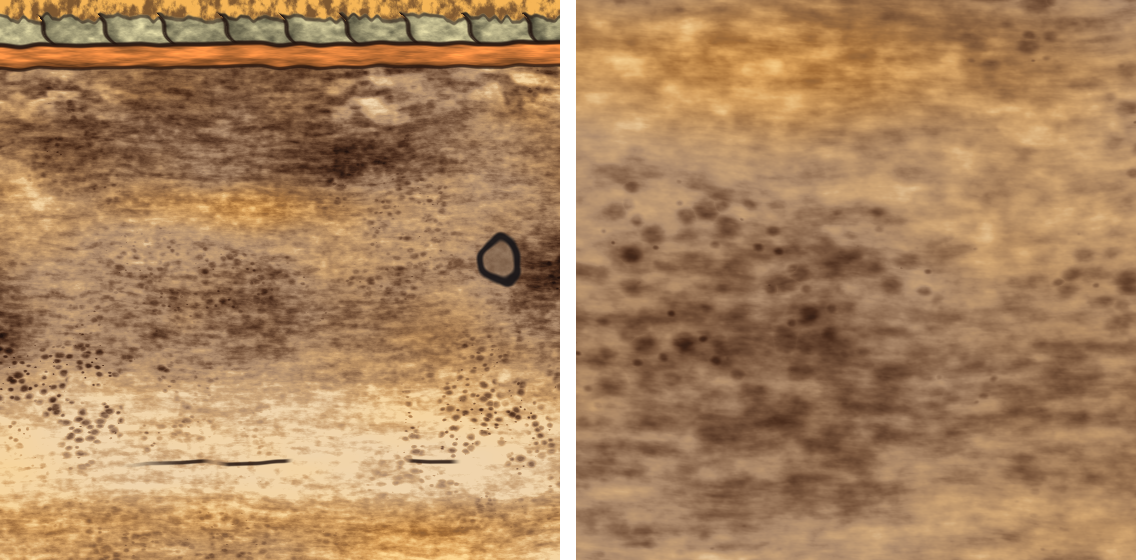
Left, the full canvas; right, a detail of the centre.
This texture is drawn by a Shadertoy shader. Its source:

```glsl
// Weathered timber board under a carved rope moulding and an orange bead.
// Broad stains and stretched noise give a tone that a wood ramp colours;
// cellular pits, a knot and a long crack are laid over it.
#define GRAIN 0.60         // contrast of the fibres
#define STAIN 0.32         // contrast of the cloudy stains
#define PITS 0.55          // depth of the dark pits
#define BOARD_TOP 0.877    // upper edge of the board
#define BEAD_TOP 0.918     // upper edge of the orange bead
#define ROPE_TOP 0.982     // upper edge of the rope
#define STRAND 0.108       // width of one rope strand
#define KNOT vec2(0.893, 0.535)
#define KNOT_RADIUS 0.036

const vec3 INK = vec3(0.13, 0.07, 0.05);
const vec3 DARK = vec3(0.30, 0.18, 0.11);
const vec3 BROWN = vec3(0.49, 0.35, 0.24);
const vec3 BEIGE = vec3(0.69, 0.55, 0.41);
const vec3 OCHRE = vec3(0.62, 0.43, 0.24);
const vec3 TAN = vec3(0.84, 0.65, 0.42);
const vec3 CREAM = vec3(0.96, 0.85, 0.66);
const vec3 SAGE = vec3(0.70, 0.67, 0.51);
const vec3 ORANGE = vec3(0.82, 0.48, 0.23);
const vec3 GOLD = vec3(0.96, 0.71, 0.34);

vec2 hash2(vec2 p) {
    vec3 q = fract(p.xyx * vec3(0.1031, 0.1030, 0.0973));
    q += dot(q, q.yzx + 33.33);
    return fract((q.xx + q.yz) * q.zy);
}

float noise(vec2 p) {
    vec2 i = floor(p), f = fract(p);
    f = f * f * (3.0 - 2.0 * f);
    float low = mix(hash2(i).x, hash2(i + vec2(1, 0)).x, f.x);
    float high = mix(hash2(i + vec2(0, 1)).x, hash2(i + vec2(1, 1)).x, f.x);
    return mix(low, high, f.y);
}

float fbm(vec2 p) {
    float sum = 0.0, amp = 0.53;
    for (int i = 0; i < 4; i++) {
        sum += amp * noise(p);
        p = mat2(1.9, 0.25, -0.25, 2.1) * p + 17.3;
        amp *= 0.5;
    }
    return sum;
}

// Cellular flecks: each cell holds one spot of random size
float flecks(vec2 p) {
    vec2 cell = floor(p);
    float cover = 0.0;
    for (int y = -1; y <= 1; y++)
    for (int x = -1; x <= 1; x++) {
        vec2 id = cell + vec2(x, y), h = hash2(id);
        float size = 0.65 * hash2(id + 71.7).y;
        cover = max(cover, 1.0 - smoothstep(size * 0.3, size + 0.1, length(id + h - p)));
    }
    return cover;
}

float blob(vec2 p, vec2 centre, vec2 radius) {
    vec2 q = (p - centre) / radius;
    return exp(-dot(q, q));
}

float line(float d, float halfWidth) {
    return 1.0 - smoothstep(halfWidth * 0.4, halfWidth * 1.6, abs(d));
}

vec3 woodRamp(float tone, float warmth) {
    float t = clamp(tone, 0.0, 1.0) * 5.0;
    vec3 c = mix(INK, DARK, min(t, 1.0));
    c = mix(c, BROWN, clamp(t - 1.0, 0.0, 1.0));
    c = mix(c, mix(BEIGE, OCHRE, warmth), clamp(t - 2.0, 0.0, 1.0));
    c = mix(c, mix(TAN, vec3(0.80, 0.67, 0.50), 0.5 - 0.5 * warmth), clamp(t - 3.0, 0.0, 1.0));
    return mix(c, CREAM, clamp(t - 4.0, 0.0, 1.0));
}

vec3 board(vec2 p) {
    vec2 w = p + 0.035 * (vec2(fbm(p * 5.0), fbm(p * 5.0 + 40.0)) - 0.5);
    // Broad light and dark zones
    float tone = 0.78 + 0.19 * smoothstep(0.08, 0.14, w.y);
    tone -= 0.33 * smoothstep(0.25, 0.40, w.y);
    tone -= 0.24 * smoothstep(0.62, 0.73, w.y) * (1.0 - 0.5 * smoothstep(0.72, 0.95, w.x));
    tone += 0.10 * blob(w, vec2(0.35, 0.60), vec2(0.50, 0.06));
    tone -= 0.22 * blob(w, vec2(0.53, 0.46), vec2(0.17, 0.07));
    tone -= 0.16 * blob(w, vec2(0.62, 0.72), vec2(0.14, 0.07));
    tone -= 0.38 * blob(w, vec2(0.0, 0.44), vec2(0.07, 0.08));
    tone -= 0.42 * blob(w, vec2(0.98, 0.50), vec2(0.10, 0.075));
    tone += 0.32 * blob(w + vec2(0.0, 0.8 * (w.x - 0.04)), vec2(0.04, 0.67), vec2(0.06, 0.04));
    // Pale worn patches below the moulding
    float worn = blob(w, vec2(0.08, 0.83), vec2(0.13, 0.05)) + blob(w, vec2(0.66, 0.83), vec2(0.09, 0.05))
               + blob(w, vec2(0.92, 0.85), vec2(0.13, 0.05));
    tone += 0.50 * worn * smoothstep(0.3, 0.7, noise(w * vec2(32, 45) + w.y * 12.0));
    tone += STAIN * (fbm(w * vec2(7, 11) + 5.0) - 0.5);
    // Long fibres, short fibres and fine grit
    float fibre = 0.45 * (fbm(w * vec2(10, 85)) - 0.5) + 0.55 * (fbm(w * vec2(38, 125) + 9.0) - 0.5);
    float grit = fbm(p * vec2(95, 115)) - 0.5;
    tone += GRAIN * (1.15 * fibre + 0.55 * grit);
    // Pits gather in patches, mostly in the pale lower part
    float patches = blob(p, vec2(0.90, 0.25), vec2(0.20, 0.10)) + blob(p, vec2(0.14, 0.27), vec2(0.24, 0.09))
                  + 0.35 * smoothstep(0.45, 0.7, fbm(p * 8.0 + 60.0));
    tone -= PITS * min(patches, 1.0) * flecks(w * vec2(58, 82)) * smoothstep(0.3, 0.6, noise(p * 30.0));
    float warmth = 1.3 * (fbm(p * vec2(4, 7) + 23.0) - 0.42) + blob(p, vec2(0.42, 0.63), vec2(0.20, 0.04))
                 + 0.7 * (1.0 - smoothstep(0.06, 0.14, w.y));
    warmth = clamp(warmth, 0.0, 1.0);
    vec3 c = woodRamp(tone, warmth) * mix(vec3(0.98, 0.98, 1.02), vec3(1.03, 0.98, 0.85), warmth);
    // Long broken crack
    float crackY = 0.168 + 0.014 * p.x + 0.008 * (noise(vec2(p.x * 22.0, 3.0)) - 0.5);
    float gap = smoothstep(0.20, 0.34, p.x) * smoothstep(0.22, 0.42, noise(vec2(p.x * 13.0, 8.0)));
    c = mix(c, INK, 0.85 * gap * line(p.y - crackY, 0.0032));
    // Knot with a charred ring
    vec2 k = (p - KNOT) * vec2(1.08, 0.92);
    float r = length(k) + 0.003 * sin(3.0 * atan(k.y, k.x) + 1.0) + 0.008 * (noise(p * 55.0) - 0.5);
    vec3 core = mix(BROWN, BEIGE, 0.9 * fbm(p * 90.0)) * vec3(0.92, 0.95, 1.02);
    c = mix(c, core, 1.0 - smoothstep(KNOT_RADIUS - 0.006, KNOT_RADIUS, r));
    return mix(c, vec3(0.09, 0.08, 0.09), 0.93 * line(r - KNOT_RADIUS, 0.006));
}

vec3 rope(vec2 p) {
    float h = (p.y - BEAD_TOP) / (ROPE_TOP - BEAD_TOP);
    float u = (p.x + 0.045 * h + 0.007 * sin(6.3 * h)) / STRAND + 0.12 * noise(vec2(p.x * 9.0, 2.0));
    float across = fract(u), shade = hash2(vec2(floor(u), 4.0)).x;
    vec3 c = SAGE * (0.78 + 0.25 * shade + 0.75 * (fbm(p * vec2(60, 85)) - 0.5));
    c *= 0.72 + 0.36 * smoothstep(0.0, 0.3, across) * (1.0 - 0.5 * smoothstep(0.6, 1.0, h));
    // Gilded fringe over the strand tops
    float brim = 0.86 - 0.16 * across + 0.22 * (noise(p * vec2(95, 30)) - 0.5);
    vec3 fringe = mix(OCHRE * 0.8, GOLD, smoothstep(0.3, 0.65, fbm(p * vec2(80, 50)) + 0.25 * (h - 1.0)));
    c = mix(c, INK, 0.8 * line((min(across, 1.0 - across)) * STRAND, 0.004));
    c = mix(c, INK, 0.55 * line(h - brim, 0.06));
    return mix(c, fringe, smoothstep(brim, brim + 0.1, h));
}

void mainImage(out vec4 fragColor, in vec2 fragCoord) {
    vec2 p = fragCoord / iResolution.xy;
    float edge = p.y + 0.006 * (noise(vec2(p.x * 28.0, 6.0)) - 0.5) - 0.006 * p.x;
    float beadHeight = (edge - BOARD_TOP) / (BEAD_TOP - BOARD_TOP);
    vec3 bead = ORANGE * (0.75 + 0.3 * smoothstep(0.0, 0.6, beadHeight) + 0.9 * (fbm(p * vec2(22, 130)) - 0.5));
    vec3 c = mix(board(p), bead, smoothstep(-0.002, 0.002, edge - BOARD_TOP));
    c = mix(c, rope(p), smoothstep(-0.002, 0.002, edge - BEAD_TOP));
    c = mix(c, INK, 0.75 * line(edge - BOARD_TOP, 0.003));
    c = mix(c, INK, 0.9 * line(edge - BEAD_TOP, 0.004));
    fragColor = vec4(c, 1.0);
}
```
